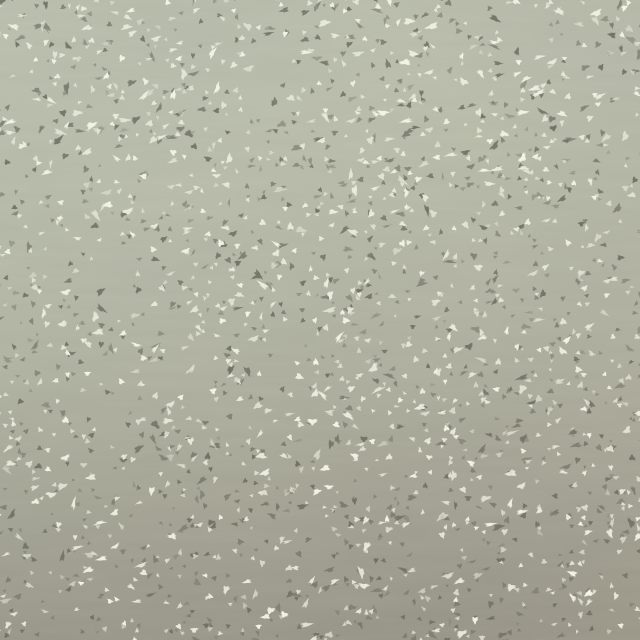
This texture is drawn by a Shadertoy shader. Its source:

```glsl
const vec3 TOP_TONE    = vec3(0.722, 0.737, 0.670);
const vec3 MIDDLE_TONE = vec3(0.694, 0.698, 0.632);
const vec3 BOTTOM_TONE = vec3(0.602, 0.592, 0.540);
const vec3 WHITE_CHIP  = vec3(0.950, 0.955, 0.895);
const vec3 DARK_CHIP   = vec3(0.410, 0.412, 0.360);

float hash(vec2 p) {
    vec3 q = fract(p.xyx * vec3(0.1031, 0.1030, 0.0973));
    q += dot(q, q.yzx + 33.33);
    return fract((q.x + q.y) * q.z);
}

vec2 hash2(vec2 p) {
    return vec2(hash(p), hash(p + 71.7));
}

float noise(vec2 p) {
    vec2 i = floor(p), f = fract(p);
    f = f * f * (3.0 - 2.0 * f);
    return mix(mix(hash(i), hash(i + vec2(1, 0)), f.x),
               mix(hash(i + vec2(0, 1)), hash(i + vec2(1, 1)), f.x), f.y);
}

float fbm(vec2 p) {
    float sum = 0.0, weight = 0.5;
    for (int i = 0; i < 4; i++) {
        sum += weight * noise(p);
        p = p * 2.03 + 17.3;
        weight *= 0.5;
    }
    return sum;
}

// Signed distance to a ragged, elongated chip
float chipDistance(vec2 p, vec2 radius, float angle, float phase) {
    float c = cos(angle), s = sin(angle);
    vec2 q = vec2(c * p.x + s * p.y, c * p.y - s * p.x) / radius;
    float around = atan(q.y, q.x + 1e-5);
    float ragged = 1.0 + 0.22 * sin(3.0 * around + phase)
                       + 0.12 * sin(5.0 * around - 2.0 * phase);
    return (length(q) * ragged - 1.0) * min(radius.x, radius.y);
}

// Coverage of one layer of loosely clustered chips
float chips(vec2 p, float cells, float density, float size, float soft, float seed) {
    vec2 home = floor(p * cells);
    float cover = 0.0;
    for (int y = -1; y <= 1; y++)
    for (int x = -1; x <= 1; x++) {
        vec2 cell = home + vec2(x, y);
        vec2 key = cell + seed;
        float cluster = noise(cell * 0.33 + seed * 1.7);
        if (hash(key + 5.1) > density * (0.25 + 1.5 * cluster)) continue;
        vec2 center = (cell + hash2(key + 11.3)) / cells;
        vec2 h = hash2(key + 23.9);
        vec2 radius = size * vec2(0.55 + 0.95 * h.x * h.x, 0.42 + 0.38 * h.y);
        float tilt = hash(key + 37.2) * 2.0 - 1.0;
        float angle = 0.25 + 1.5 * tilt * abs(tilt);
        float d = chipDistance(p - center, radius, angle, 6.28 * hash(key + 47.7));
        float opacity = mix(0.35, 1.0, sqrt(hash(key + 59.1)));
        cover = max(cover, opacity * (1.0 - smoothstep(-soft, soft, d)));
    }
    return cover;
}

// Sheet lit from above, with faint horizontal streaks and soft stains
vec3 sheet(vec2 p) {
    vec3 color = mix(BOTTOM_TONE, MIDDLE_TONE, smoothstep(-0.15, 0.55, p.y) * 1.08 - 0.08);
    color = mix(color, TOP_TONE, smoothstep(0.30, 0.95, p.y));
    float stain = fbm(p * vec2(3.0, 4.0) + 4.0) - 0.47;
    float streak = fbm(p * vec2(9.0, 75.0) + 31.0) - 0.47;
    color += stain * vec3(0.035, 0.030, 0.018) + streak * 0.022;
    color += (0.5 - p.x) * vec3(0.002, 0.012, 0.012);
    return color;
}

void mainImage(out vec4 fragColor, in vec2 fragCoord) {
    vec2 p = fragCoord / iResolution.y;
    float soft = max(0.0011, 0.7 / iResolution.y);
    vec3 color = sheet(p);

    // Dark chips lie beneath the white ones
    float dark = max(chips(p, 44.0, 0.34, 0.0050, soft, 13.0),
                     0.65 * chips(p, 58.0, 0.12, 0.0036, soft, 149.0));
    color = mix(color, DARK_CHIP, 0.85 * dark);

    float white = max(chips(p, 44.0, 0.36, 0.0053, soft, 311.0),
                      0.85 * chips(p, 58.0, 0.17, 0.0038, soft, 473.0));
    color = mix(color, WHITE_CHIP, white);

    fragColor = vec4(clamp(color, 0.0, 1.0), 1.0);
}
```
